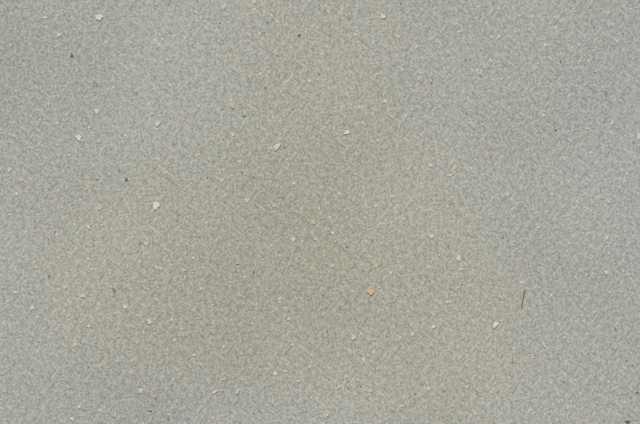
Reproduce this texture procedurally as a WebGL 2 fragment shader.

```glsl
#version 300 es
precision highp float;

uniform vec2 u_resolution;
out vec4 fragColor;

// Lengths are fractions of the canvas height
const vec3 CEMENT = vec3(0.655, 0.655, 0.617);
const vec3 CREAM = vec3(0.86, 0.83, 0.75);
const vec3 TAN = vec3(0.80, 0.70, 0.55);
const vec3 BLUE_GREY = vec3(0.60, 0.67, 0.70);
const vec3 RUST = vec3(0.62, 0.46, 0.38);
const vec3 PIT = vec3(0.36, 0.35, 0.31);
const vec3 WARM_SHIFT = vec3(0.012, 0.002, -0.018);
const float FINE_FREQ = 165.0;
const float FINE_AMP = 0.115;
const float COARSE_FREQ = 78.0;
const float COARSE_AMP = 0.065;
const float CHROMA_FREQ = 95.0;
const float CHROMA_AMP = 1.6;
const float BLOTCH_FREQ = 2.3;
const float BLOTCH_AMP = 0.03;
const float SHADOW_DEPTH = 0.16;
const vec2 SHADOW_DIR = vec2(0.75, -0.65);
const mat2 TURN = mat2(0.80, 0.60, -0.60, 0.80);

vec3 hash3(vec2 cell, float seed) {
    uvec3 v = uvec3(ivec3(vec3(cell, seed)));
    v = v * 1664525u + 1013904223u;
    v.x += v.y * v.z; v.y += v.z * v.x; v.z += v.x * v.y;
    v ^= v >> 16u;
    v.x += v.y * v.z; v.y += v.z * v.x; v.z += v.x * v.y;
    return vec3(v >> 8u) / 16777216.0;
}

float cornerSlope(vec2 cell, vec2 offset, float seed) {
    float angle = 6.28318 * hash3(cell, seed).x;
    return dot(vec2(cos(angle), sin(angle)), offset);
}

float gradientNoise(vec2 p, float seed) {
    vec2 i = floor(p), f = fract(p);
    vec2 w = f * f * f * (f * (f * 6.0 - 15.0) + 10.0);
    vec2 e = vec2(1.0, 0.0);
    float low = mix(cornerSlope(i, f, seed), cornerSlope(i + e.xy, f - e.xy, seed), w.x);
    float high = mix(cornerSlope(i + e.yx, f - e.yx, seed), cornerSlope(i + e.xx, f - e.xx, seed), w.x);
    return mix(low, high, w.y);
}

// Distance to a stretched, turned chip with an uneven rim
float chipDistance(vec2 q, float radius, vec3 shape) {
    float a = 6.28318 * shape.x;
    q = mat2(cos(a), -sin(a), sin(a), cos(a)) * q;
    q.y *= 1.0 + 0.8 * shape.y;
    float t = atan(q.y, q.x);
    float rim = 1.0 + 0.16 * sin(3.0 * t + 20.0 * shape.z) + 0.10 * sin(5.0 * t + 9.0 * shape.x);
    return length(q) - radius * rim;
}

vec3 chipColour(float pick, float tone) {
    vec3 c = mix(CEMENT, CREAM, 0.55 + 0.55 * tone);
    c = pick > 0.52 ? mix(TAN, CREAM, tone) : c;
    c = pick > 0.68 ? BLUE_GREY + 0.10 * (tone - 0.4) : c;
    c = pick > 0.79 ? mix(RUST, TAN, tone) : c;
    return pick > 0.83 ? PIT + 0.14 * tone : c;
}

// One chip or pit at most per cell, each kept inside its cell
vec3 scatterChips(vec3 colour, vec2 p, float cell, float fill, vec2 radii, float strength, float seed) {
    float soft = max(0.8 / u_resolution.y, 0.0008);
    vec2 id = floor(p / cell);
    vec3 place = hash3(id, seed);
    vec3 shape = hash3(id, seed + 1.0);
    vec3 look = hash3(id, seed + 2.0);
    if (place.z > fill) return colour;
    vec2 q = p - (id + 0.28 + 0.44 * place.xy) * cell;
    float radius = mix(radii.x, radii.y, look.z * look.z);
    // Pits stay smaller than the stones
    if (look.x > 0.83) radius *= 0.65;
    float shade = 1.0 - smoothstep(-soft, soft, chipDistance(q - SHADOW_DIR * radius * 0.5, radius, shape));
    float body = 1.0 - smoothstep(-soft, soft, chipDistance(q, radius, shape));
    colour -= SHADOW_DEPTH * strength * shade * (1.0 - body);
    return mix(colour, chipColour(look.x, look.y), body * strength);
}

float fibre(vec2 p, vec2 a, vec2 b, float width) {
    vec2 d = b - a;
    float along = clamp(dot(p - a, d) / dot(d, d), 0.0, 1.0);
    return 1.0 - smoothstep(0.0, width, length(p - a - d * along));
}

void main() {
    vec2 p = gl_FragCoord.xy / u_resolution.y;
    vec2 g = TURN * p + 3.0;

    // Broad tone and warm or cool drift
    float blotch = gradientNoise(g * BLOTCH_FREQ, 1.0) + 0.5 * gradientNoise(g * BLOTCH_FREQ * 2.7, 2.0);
    float middle = exp(-2.2 * dot(p - vec2(0.60, 0.48), p - vec2(0.60, 0.48)));
    vec3 colour = CEMENT + BLOTCH_AMP * blotch + 0.012 * (0.5 - middle);
    colour += WARM_SHIFT * (1.3 * middle - 0.6 + 0.9 * gradientNoise(g * 1.7, 3.0));

    // Sandy grain
    float grain = FINE_AMP * gradientNoise(g * FINE_FREQ, 4.0);
    grain += COARSE_AMP * gradientNoise(g * COARSE_FREQ, 5.0);
    colour += grain + WARM_SHIFT * CHROMA_AMP * gradientNoise(g * CHROMA_FREQ, 6.0);

    // Chips from fine to large
    colour = scatterChips(colour, g, 0.013, 0.42, vec2(0.0012, 0.0029), 0.48, 10.0);
    colour = scatterChips(colour, g + 0.31, 0.021, 0.36, vec2(0.0016, 0.0042), 0.62, 20.0);
    colour = scatterChips(colour, g + 0.57, 0.047, 0.30, vec2(0.0026, 0.0062), 0.78, 30.0);
    colour = scatterChips(colour, g + 0.83, 0.130, 0.28, vec2(0.0050, 0.0095), 0.88, 40.0);

    colour = mix(colour, PIT, 0.65 * fibre(p, vec2(1.230, 0.275), vec2(1.238, 0.315), 0.003));
    fragColor = vec4(clamp(colour, 0.0, 1.0), 1.0);
}
```
